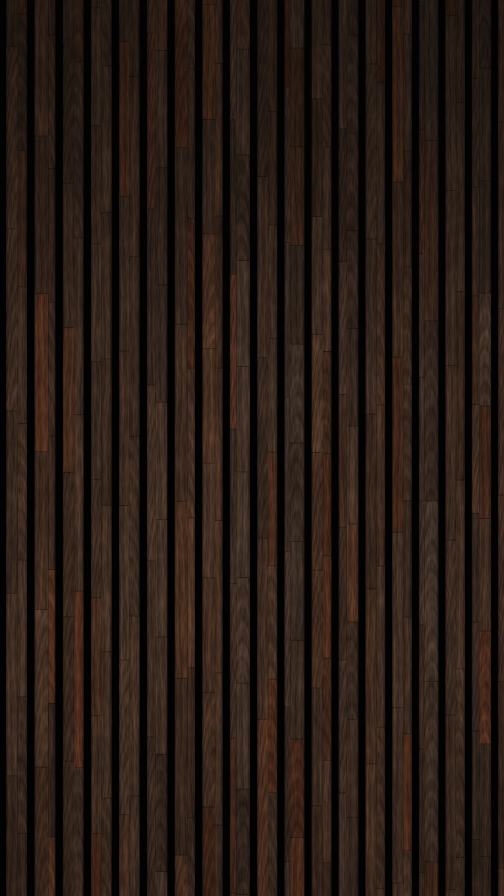
Reproduce this texture procedurally as a Shadertoy shader.

```glsl
// Dark stained timber slats standing upright over black gaps.
// Each slat is glued from two strips of random staves; sines draw the growth
// rings, stretched cellular noise the pores, and soft light fades to the top.

#define SLATS 17.66        // slats across the canvas at the left edge
#define SQUEEZE 0.785      // extra slats gained towards the right
#define FIRST_GAP 0.0046   // centre of the first gap, in canvas widths
#define HALF_GAP 0.132     // half gap width, in slat pitches
#define STAVE 0.27         // mean stave length, in canvas widths
#define GRAIN 0.15         // strength of the growth rings
#define PORES 0.36         // strength of the pore streaks
#define SEAM 0.30          // darkness of the glue lines
#define TOP_LIGHT 0.62     // brightness at the top edge

const vec3 GAP_COLOUR  = vec3(0.008, 0.008, 0.009);
const vec3 COOL_BROWN  = vec3(0.225, 0.172, 0.140);
const vec3 WARM_BROWN  = vec3(0.268, 0.176, 0.122);
const vec3 RED_BROWN   = vec3(0.315, 0.170, 0.105);

float hash(vec2 p) {
    vec3 q = fract(vec3(p.xyx) * 0.1031);
    q += dot(q, q.yzx + 33.33);
    return fract((q.x + q.y) * q.z);
}

// Distance to the nearest scattered point.
float cellular(vec2 p) {
    vec2 cell = floor(p), f = fract(p);
    float nearest = 2.0;
    for (int j = -1; j <= 1; j++)
        for (int i = -1; i <= 1; i++) {
            vec2 o = vec2(i, j), id = cell + o;
            vec2 point = o + vec2(hash(id), hash(id + 71.7));
            nearest = min(nearest, length(point - f));
        }
    return nearest;
}

// Growth rings: straight lines or stacked arches, bent by layered sines.
float rings(float across, float along, float seed) {
    float bend = 1.3 * sin(along * 11.0 + seed * 40.0)
               + 0.6 * sin(along * 29.0 + seed * 91.0 + across * 2.0);
    float offset = across - 0.3 - 0.4 * seed;
    float arches = along * 130.0 + 34.0 * offset * offset;
    float phase = mix(across * 19.0, arches, step(0.66, seed)) + bend;
    return 0.65 * sin(phase) + 0.35 * sin(phase * 2.3 + seed * 17.0);
}

void mainImage(out vec4 fragColor, in vec2 fragCoord) {
    vec2 p = fragCoord / iResolution.x;
    float height = fragCoord.y / iResolution.y;
    float pixel = 1.0 / iResolution.x;

    // Slat layout: gaps are centred on whole numbers
    float u = p.x - FIRST_GAP;
    float k = SLATS * u + SQUEEZE * u * u;
    float slat = floor(k), s = fract(k);
    float edge = min(s, 1.0 - s) - HALF_GAP;
    float blur = 0.6 * SLATS * pixel;
    float wood = smoothstep(-blur, blur, edge);
    float across = (s - HALF_GAP) / (1.0 - 2.0 * HALF_GAP);

    // Two strips per slat, cut into staves of random length
    float slatSeed = hash(vec2(slat, 3.0) + 20.0);
    float split = mix(0.28, 0.72, slatSeed);
    float strip = slat * 2.0 + step(split, across) + 50.0;
    float pace = STAVE * mix(0.7, 1.4, hash(vec2(strip, 8.0)));
    float row = p.y / pace + hash(vec2(strip, 5.0)) * 9.0;
    vec2 stave = vec2(strip, floor(row) + 10.0);
    float tone = hash(stave), warmth = hash(stave + 37.0);

    // Stain: tint by slat and stave, with a few redder pieces
    vec3 colour = mix(COOL_BROWN, WARM_BROWN, 0.55 * slatSeed + 0.45 * warmth);
    colour = mix(colour, RED_BROWN, 0.8 * smoothstep(0.72, 1.0, warmth));
    colour *= mix(0.84, 1.13, tone);

    // Grain, pores and broad mottling
    float ring = rings(across, p.y, hash(stave + 11.0));
    float pores = cellular(vec2(k * 13.0, p.y * 34.0) + 60.0);
    float mottle = cellular(vec2(k * 2.2, p.y * 9.0) + 130.0);
    colour *= 1.0 + GRAIN * ring + PORES * (pores - 0.48);
    colour *= 0.88 + 0.28 * mottle;

    // Glue lines between strips and at stave ends
    float endGap = min(fract(row), 1.0 - fract(row)) * pace;
    float sideGap = abs(across - split) / SLATS;
    float line = 0.0012 + pixel * 0.5;
    float seam = max(1.0 - smoothstep(0.0, line, endGap),
                     0.6 * (1.0 - smoothstep(0.0, line, sideGap)));
    colour *= 1.0 - SEAM * seam;

    // Rounded edges, then light fading to the top and the sides
    colour *= mix(0.72, 1.0, smoothstep(0.0, 0.09, edge));
    float light = mix(1.0, TOP_LIGHT, smoothstep(0.5, 1.0, height));
    light *= mix(0.88, 1.0, smoothstep(0.0, 0.3, height));
    light *= 1.0 - 0.35 * (p.x - 0.45) * (p.x - 0.45);

    fragColor = vec4(mix(GAP_COLOUR, colour * light, wood), 1.0);
}
```
